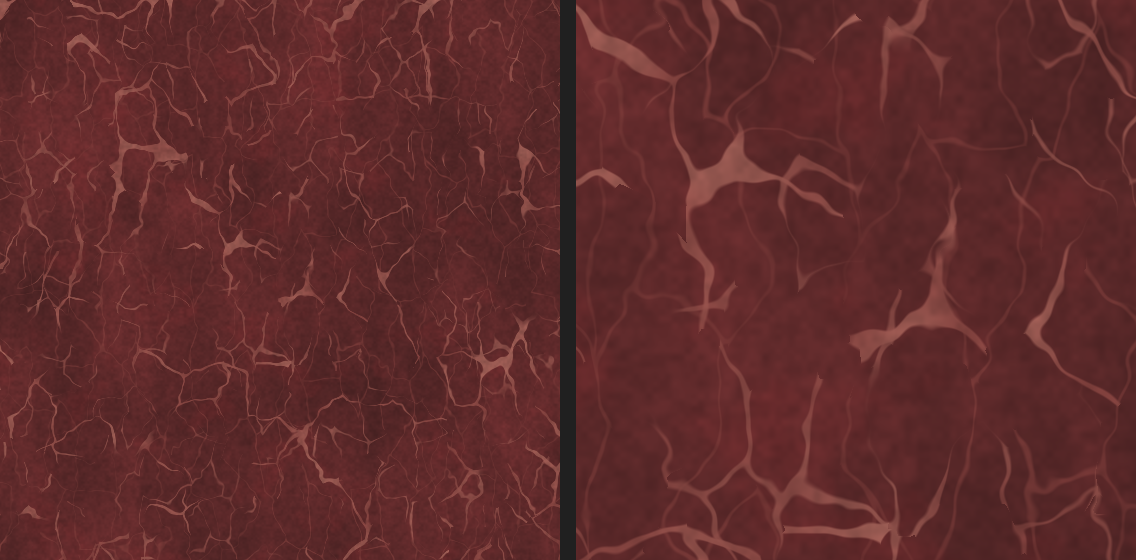
Left, the full canvas; right, a detail of the centre.
Give the GLSL for this texture, as a WebGL 1 fragment shader.

```glsl
precision highp float;
// Dark red marbled paper crossed by broken, pale pink veins.
// Three warped Voronoi networks draw veins, twigs and hairlines; a smooth
// minimum of the edge distances webs the junctions, noise tapers the lines.

uniform vec2 u_resolution;

const vec3 GROUND_DARK  = vec3(0.300, 0.139, 0.141);
const vec3 GROUND_LIGHT = vec3(0.428, 0.181, 0.186);
const vec3 STAIN_RED    = vec3(0.455, 0.160, 0.170);
const vec3 VEIN_DULL    = vec3(0.490, 0.240, 0.228);
const vec3 VEIN_PALE    = vec3(0.610, 0.365, 0.330);

const vec2 VEIN_CELLS = vec2(15.0, 11.0);  // cells per canvas height
const vec2 TWIG_CELLS = vec2(23.0, 15.0);
const vec2 HAIR_CELLS = vec2(20.0, 9.0);
const float VEIN_WIDTH = 0.0031;           // half widths
const float TWIG_WIDTH = 0.0020;
const float HAIR_WIDTH = 0.0011;
const float WEB_MIN = 0.0013;              // rounding of the junctions
const float WEB_MAX = 0.0085;
const float SOFTNESS = 0.0010;
const float GRAIN = 0.110;

vec2 hash22(vec2 p) {
  vec3 q = fract(p.xyx * vec3(0.1031, 0.1030, 0.0973));
  q += dot(q, q.yzx + 33.33);
  return fract((q.xx + q.yz) * q.zy);
}

float noise(vec2 p) {
  vec2 i = floor(p);
  vec2 f = fract(p);
  f = f * f * (3.0 - 2.0 * f);
  float low = mix(hash22(i).x, hash22(i + vec2(1.0, 0.0)).x, f.x);
  float high = mix(hash22(i + vec2(0.0, 1.0)).x, hash22(i + 1.0).x, f.x);
  return mix(low, high, f.y);
}

float fbm(vec2 p) {
  float sum = 0.0;
  float gain = 0.5;
  for (int i = 0; i < 5; i++) {
    sum += gain * noise(p);
    p = mat2(1.6, 1.2, -1.2, 1.6) * p + 17.3;
    gain *= 0.56;
  }
  return sum / 1.074;
}

vec2 warp(vec2 p) {
  vec2 broad = vec2(noise(p * 22.0 + 40.0), noise(p * 22.0 + 90.0)) - 0.5;
  vec2 fine = vec2(noise(p * 75.0 + 10.0), noise(p * 75.0 + 70.0)) - 0.5;
  return p + 0.024 * broad + 0.008 * fine;
}

vec2 cellPoint(vec2 cell) {
  return cell + 0.05 + 0.9 * hash22(cell + 5.0);
}

// Smooth distance, in canvas units, to the kept edges of a Voronoi network.
float network(vec2 uv, vec2 cells, float keep, float web) {
  vec2 p = uv * cells;
  vec2 home = floor(p);
  vec2 nearest = home;
  vec2 toNearest = vec2(8.0);
  for (int y = -1; y <= 1; y++) {
    for (int x = -1; x <= 1; x++) {
      vec2 cell = home + vec2(float(x), float(y));
      vec2 r = cellPoint(cell) - p;
      if (dot(r, r) < dot(toNearest, toNearest)) {
        toNearest = r;
        nearest = cell;
      }
    }
  }
  float sum = 0.0;
  for (int y = -2; y <= 2; y++) {
    for (int x = -2; x <= 2; x++) {
      vec2 cell = nearest + vec2(float(x), float(y));
      vec2 r = cellPoint(cell) - p;
      vec2 across = r - toNearest;
      if (dot(across, across) > 0.00001) {
        vec2 n = normalize(across);
        float d = dot(0.5 * (r + toNearest), n) / length(n * cells);
        float kept = step(hash22(cell + nearest + 31.0).y, keep);
        sum += kept * exp(-max(d, 0.0) / web);
      }
    }
  }
  return -web * log(max(sum, 1e-30));
}

// Antialiased line that fades out as its width falls to nothing.
float line(float d, float width) {
  float soft = max(SOFTNESS, 0.6 / u_resolution.y);
  return (1.0 - smoothstep(width - soft, width + soft, d)) * min(1.0, width / soft);
}

void main() {
  vec2 uv = gl_FragCoord.xy / u_resolution.y;
  vec2 bent = warp(uv);

  // Where veins gather, taper and swell
  float region = smoothstep(0.15, 0.65, noise(uv * 4.0 + 3.0));
  float taper = smoothstep(0.22, 0.72, noise(uv * vec2(17.0, 13.0) + 21.0));
  float twigTaper = smoothstep(0.25, 0.72, noise(uv * 19.0 + 57.0));
  float swell = smoothstep(0.48, 0.80, noise(uv * 14.0 + 73.0));
  float ragged = 0.6 + 0.8 * noise(uv * 90.0);

  // Three networks of lines
  float veinGap = network(bent, VEIN_CELLS, 0.60, mix(WEB_MIN, WEB_MAX, swell));
  float twigGap = network(bent + 3.7, TWIG_CELLS, 0.54, mix(WEB_MIN, 0.004, swell));
  float hairGap = network(bent + 8.2, HAIR_CELLS, 0.78, WEB_MIN);
  float vein = line(veinGap, VEIN_WIDTH * taper * ragged * mix(0.45, 1.0, region));
  float twig = line(twigGap, TWIG_WIDTH * twigTaper * ragged * mix(0.4, 1.0, region));
  float hair = line(hairGap, HAIR_WIDTH * ragged);

  // Mottled ground with faint upright streaks and red stains
  float mottle = fbm(uv * vec2(9.0, 6.5) + 12.0);
  float streak = noise(uv * vec2(42.0, 6.0) + 34.0);
  float tone = 0.45 + 1.35 * (mottle - 0.5) + 0.25 * (streak - 0.5) + 0.20 * (region - 0.5);
  vec3 color = mix(GROUND_DARK, GROUND_LIGHT, clamp(tone, 0.0, 1.0));
  float stain = smoothstep(0.55, 0.80, fbm(uv * 15.0 + 64.0));
  float halo = exp(-max(veinGap, 0.0) / 0.009) * taper * region;
  color = mix(color, STAIN_RED, 0.30 * stain + 0.22 * halo);

  // Veins over the ground, palest in the swollen junctions
  float pale = clamp(0.9 * noise(uv * 30.0 + 8.0) + 0.35 * swell, 0.0, 1.0);
  vec3 veinColor = mix(VEIN_DULL, VEIN_PALE, pale);
  color = mix(color, VEIN_DULL, hair * (0.20 + 0.50 * noise(uv * 10.0 + 44.0)));
  color = mix(color, veinColor, 0.72 * twig);
  color = mix(color, veinColor, 0.92 * vein);

  // Paper grain
  float grain = 0.6 * noise(uv * 130.0) + 0.4 * noise(uv * 260.0 + 19.0) - 0.5;
  color *= 1.0 + 2.0 * GRAIN * grain;
  gl_FragColor = vec4(color, 1.0);
}
```
